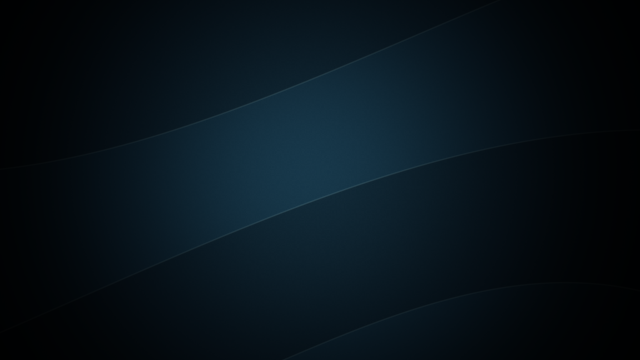
A Shadertoy shader for this background:

```glsl
const vec3 DEEP = vec3(0.003, 0.006, 0.014);
const vec3 GLOW = vec3(0.088, 0.212, 0.276);
const vec3 RIM = vec3(0.17, 0.19, 0.17);
const float SHADE = 0.74;

// Cubic sheet edges: constant, linear, square and cube terms of x
const vec4 UPPER_EDGE = vec4(0.530, 0.198, 0.861, -0.439);
const vec4 MIDDLE_EDGE = vec4(0.076, 0.764, 0.128, -0.329);
const vec4 LOWER_EDGE = vec4(-0.284, 0.3054, 1.2248, -1.054);

float hash(vec2 cell) {
    vec3 p = fract(cell.xyx * 0.1031);
    p += dot(p, p.yzx + 33.33);
    return fract((p.x + p.y) * p.z);
}

// Signed distance to an edge in canvas heights, positive above it
float edgeDistance(vec2 uv, vec4 edge, float aspect) {
    float x = uv.x;
    float height = edge.x + x * (edge.y + x * (edge.z + x * edge.w));
    float slope = (edge.y + x * (2.0 * edge.z + 3.0 * x * edge.w)) / aspect;
    return (uv.y - height) / sqrt(1.0 + slope * slope);
}

float above(float d, float blur) {
    return smoothstep(-blur, blur, d);
}

float rimLine(float d, float halfWidth, float blur) {
    float coverage = min(1.0, 2.0 * halfWidth / blur);
    return coverage * (1.0 - smoothstep(0.0, halfWidth + blur, abs(d)));
}

float radialGlow(vec2 uv, vec2 center, float radius, float aspect) {
    vec2 offset = (uv - center) * vec2(aspect, 1.0) / radius;
    return exp(-dot(offset, offset));
}

void mainImage(out vec4 fragColor, in vec2 fragCoord) {
    vec2 uv = fragCoord / iResolution.xy;
    float aspect = iResolution.x / iResolution.y;
    float blur = 1.0 / iResolution.y;

    float upper = edgeDistance(uv, UPPER_EDGE, aspect);
    float middle = edgeDistance(uv, MIDDLE_EDGE, aspect);
    float lower = edgeDistance(uv, LOWER_EDGE, aspect);

    // Alternating bright and shaded sheets
    float sheet = mix(1.0, SHADE, above(lower, blur));
    sheet = mix(sheet, 1.0, above(middle, blur));
    sheet = mix(sheet, SHADE, above(upper, blur));

    // Central light, losing red first as it fades
    float light = radialGlow(uv, vec2(0.485, 0.525), 0.505, aspect);
    vec3 falloff = pow(vec3(light), vec3(1.15, 1.0, 0.96));
    vec3 color = DEEP * smoothstep(0.0, 0.3, light) + GLOW * falloff * sheet;

    // Thin lit rims
    float rims = rimLine(upper, 0.0012, blur)
               + rimLine(middle, 0.0012, blur)
               + rimLine(lower, 0.0012, blur);
    color += RIM * rims * (0.06 + 0.5 * light);

    // Fine grain
    float grain = hash(floor(uv * vec2(512.0, 288.0))) - 0.5;
    color += grain * 0.007 * light;

    fragColor = vec4(max(color, 0.0), 1.0);
}
```
